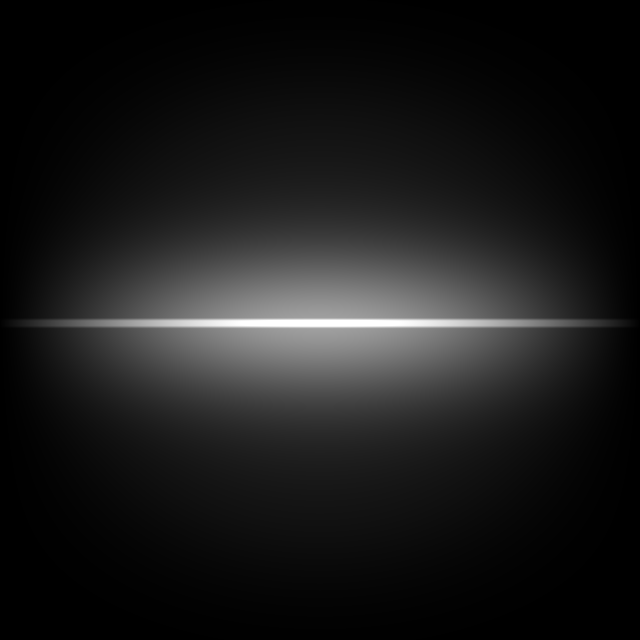
Give the GLSL for this background, as a Shadertoy shader.

```glsl
// Bell curve with the given half width
float bell(float distance, float width) {
    float ratio = distance / width;
    return exp(-ratio * ratio);
}

void mainImage(out vec4 fragColor, in vec2 fragCoord) {
    vec2 offset = abs(fragCoord / iResolution.xy - vec2(0.5, 0.495));

    // Sideways falloff, reaching black at both side edges
    float taper = max(cos(3.14159 * offset.x), 0.0);

    // Soft halo: a dense core inside a wide haze
    float halo = 0.32 * bell(offset.y, 0.11) + 0.32 * exp(-offset.y / 0.2);
    float rim = 1.0 - smoothstep(0.3, 0.55, length(offset * vec2(0.7, 1.0)));
    float light = halo * rim * pow(taper, 1.3);

    // Bright thin streak along the horizon
    float streak = 1.0 - smoothstep(0.003, 0.009, offset.y);
    light += 0.45 * streak * pow(taper, 0.8);

    fragColor = vec4(vec3(min(light, 1.0)), 1.0);
}
```
